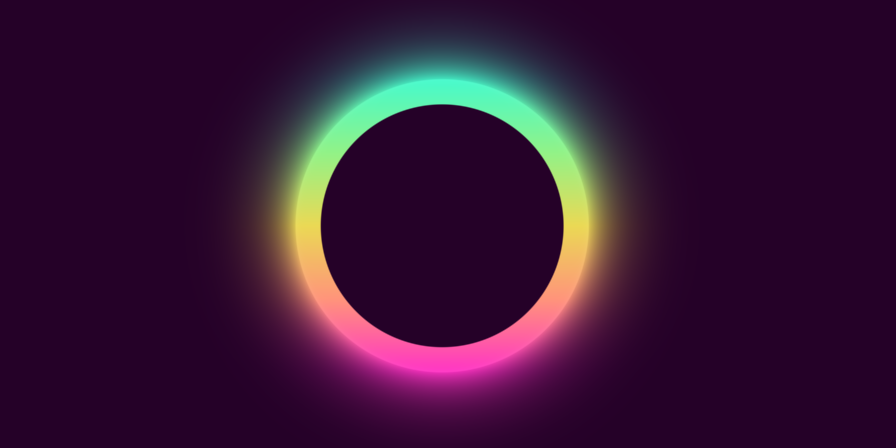
Reproduce this background procedurally as a Shadertoy shader.

```glsl
// A neon ring on a dark plum background, tinted by a vertical rainbow gradient.
// The ring is a band of circle distance; its halo decays exponentially outward.

#define CENTER vec2(-0.013, -0.004)
#define INNER_RADIUS 0.271
#define OUTER_RADIUS 0.327
#define GLOW_STRENGTH 0.92
#define GLOW_FALLOFF 0.057
#define GLOW_REACH 0.30
#define RIM_WIDTH 0.006

const vec3 PLUM   = vec3(0.145, 0.004, 0.157);
const vec3 PINK   = vec3(1.00, 0.20, 0.77);
const vec3 CORAL  = vec3(1.00, 0.58, 0.48);
const vec3 YELLOW = vec3(0.92, 0.85, 0.33);
const vec3 GREEN  = vec3(0.57, 0.95, 0.53);
const vec3 TEAL   = vec3(0.27, 0.98, 0.80);

// Five colour stops, from t = 0 at the bottom to t = 1 at the top
vec3 rainbow(float t) {
    float s = 4.0 * clamp(t, 0.0, 1.0);
    vec3 color = mix(PINK, CORAL, clamp(s, 0.0, 1.0));
    color = mix(color, YELLOW, clamp(s - 1.0, 0.0, 1.0));
    color = mix(color, GREEN, clamp(s - 2.0, 0.0, 1.0));
    return mix(color, TEAL, clamp(s - 3.0, 0.0, 1.0));
}

// Halo opacity at a distance outside the ring, fading fully at its reach
float halo(float d) {
    float fade = 1.0 - smoothstep(0.4 * GLOW_REACH, GLOW_REACH, d);
    return GLOW_STRENGTH * exp(-max(d, 0.0) / GLOW_FALLOFF) * fade;
}

void mainImage(out vec4 fragColor, in vec2 fragCoord) {
    // Coordinates in canvas heights
    vec2 p = (fragCoord - 0.5 * iResolution.xy) / iResolution.y - CENTER;
    float radius = length(p);
    float pixel = 1.0 / iResolution.y;

    // Ring colour, slightly brighter along its outer rim
    vec3 tint = rainbow(0.5 + 0.5 * p.y / OUTER_RADIUS);
    float rim = exp(-abs(radius - OUTER_RADIUS) / RIM_WIDTH);
    vec3 ringColor = mix(tint, vec3(1.0), 0.06 * rim);

    // Smooth edges: the halo lies outside, the hole shows the background
    float outside = smoothstep(-pixel, pixel, radius - OUTER_RADIUS);
    float hole = 1.0 - smoothstep(-pixel, pixel, radius - INNER_RADIUS);

    vec3 glowColor = mix(PLUM, tint, halo(radius - OUTER_RADIUS));
    vec3 color = mix(ringColor, glowColor, outside);
    color = mix(color, PLUM, hole);

    fragColor = vec4(color, 1.0);
}
```
